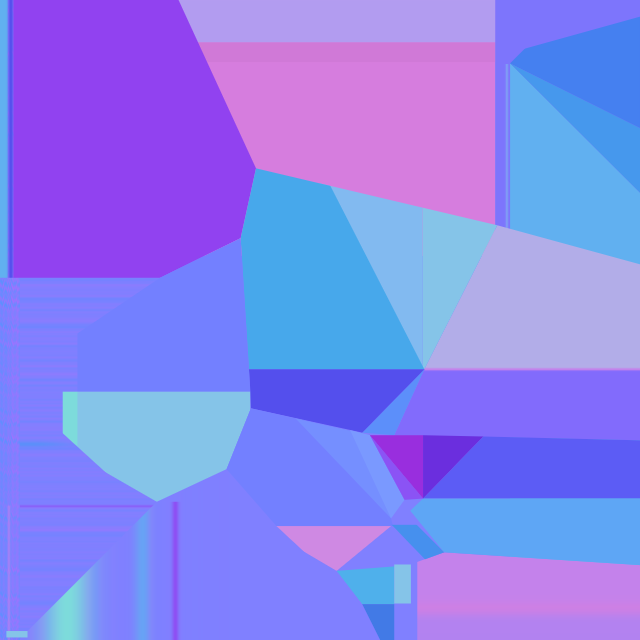
A WebGL 1 fragment shader for this texture map:

```glsl
precision highp float;
// Flat-shaded facets in violet, blue and pink over streaked periwinkle.
uniform vec2 u_resolution;

// Palette
const vec3 PERIWINKLE = vec3(.5, .5, 1), SOFT_BLUE = vec3(.45, .5, 1),
  PURPLE = vec3(.57, .26, .94), MAGENTA = vec3(.6, .18, .87),
  DEEP_VIOLET = vec3(.42, .18, .87), VIOLET = vec3(.51, .42, .99),
  INDIGO = vec3(.33, .31, .93), ULTRAMARINE = vec3(.36, .36, .96),
  PINK = vec3(.84, .49, .87), ORCHID = vec3(.77, .51, .92),
  LILAC = vec3(.7, .61, .94), LAVENDER = vec3(.7, .68, .91),
  AZURE = vec3(.28, .66, .92), ROYAL = vec3(.27, .5, .94),
  CORNFLOWER = vec3(.36, .56, .98), SKY = vec3(.38, .69, .94),
  PALE_BLUE = vec3(.51, .73, .94), AQUA = vec3(.52, .77, .91),
  MINT = vec3(.49, .86, .86);

// Corners of the facets
const vec2 PEAK = vec2(.4, .737), WAIST = vec2(.376, .628), HEM = vec2(.25, .566),
  SHELF = vec2(.389, .423), KNEE = vec2(.392, .362), HIP = vec2(.354, .267),
  BOWL = vec2(.245, .216), VALLEY = vec2(.777, .648), EAVE = vec2(1, .587),
  HUB = vec2(.663, .423), FAN = vec2(.797, .901), NOTCH = vec2(.578, .32),
  TIP = vec2(.661, .221), KNOT = vec2(.611, .19), PROW = vec2(.694, .137),
  WING = vec2(1, .117), CHIN = vec2(.641, .202), KEEL = vec2(.526, .108),
  SOLE = vec2(.566, .324), BEND = vec2(.475, .138), STEM = vec2(.566, .056),
  RIM = vec2(.165, .262), HINGE = vec2(.755, .318), PLEAT = vec2(.632, .219);

const float STREAK_GAIN = .14;

vec2 p;
float px;
vec3 col;

float hash(float n) { return fract(sin(n * 127.1) * 4375.85) * 2. - 1.; }

// One-dimensional gradient noise
float noise(float x) {
  float i = floor(x), f = x - i;
  return mix(hash(i) * f, hash(i + 1.) * (f - 1.), f * f * (3. - 2. * f));
}

// Smoothed masks
float edge(float d) { return clamp(d / px + .5, 0., 1.); }
float above(float h) { return edge(p.y - h); }
float under(float h) { return edge(h - p.y); }
float rightOf(float v) { return edge(p.x - v); }
float leftOf(float v) { return edge(v - p.x); }
float glow(float d, float w) { return exp(-d * d / (w * w)); }

// Left side of the line from a to b
float side(vec2 a, vec2 b) {
  vec2 e = normalize(b - a), q = p - a;
  return edge(e.x * q.y - e.y * q.x);
}

float tri(vec2 a, vec2 b, vec2 c) { return side(a, b) * side(b, c) * side(c, a); }

float quad(vec2 a, vec2 b, vec2 c, vec2 d) {
  return side(a, b) * side(b, c) * side(c, d) * side(d, a);
}

float box(float l, float b, float r, float t) {
  return rightOf(l) * above(b) * leftOf(r) * under(t);
}

void paint(vec3 c, float mask) { col = mix(col, c, mask); }

void streaks() {
  float low = side(BOWL, vec2(.052, .023)), high = (1. - low) * leftOf(.25);
  float rows = noise(p.y * 95.) + .6 * noise(p.y * 230.);
  float fade = 1. - smoothstep(.2, .36, p.x);
  col = PERIWINKLE + vec3(1, -.3, -.1) * STREAK_GAIN * fade * mix(rows, noise(p.x * 70.), low);
  paint(CORNFLOWER, high * glow(p.y - .306, .005) * (1. - smoothstep(.05, .15, p.x)));
  paint(PURPLE, high * .5 * glow(p.y - .209, .002));
  low *= under(.216);
  paint(MINT, low * glow(p.x - .105, .038));
  paint(SKY, low * .7 * glow(p.x - .223, .013));
  paint(PURPLE, low * .8 * glow(p.x - .274, .005));
  // Worn strip at the left border
  float grain = noise(p.x * 170.) + noise(p.y * 150. + 3. * noise(p.x * 300.));
  paint(PERIWINKLE + vec3(.22, -.1, 0) * grain, leftOf(.031));
  paint(ORCHID, .5 * glow(p.x - .014, .002) * under(.21));
  paint(AQUA, box(.01, .004, .043, .014));
}

void upperFacets() {
  paint(PINK, box(.27, .6, .774, 1.));
  paint(PINK * .97, box(.27, .903, .774, .934));
  paint(LILAC, box(.27, .934, .774, 1.));
  paint(SKY, box(0., .566, .012, 1.));
  paint(INDIGO, above(.566) * glow(p.x - .017, .004));
  paint(PURPLE, above(.566) * rightOf(.021) * side(HEM, WAIST)
    * side(WAIST, PEAK) * side(PEAK, vec2(.279, 1)));
  // Fan at the top right
  paint(VIOLET + vec3(-.02, .04, 0), box(.774, .6, 1., 1.));
  paint(PALE_BLUE, .6 * glow(p.x - .792, .002) * box(.774, .6, .797, .9));
  vec2 rib = vec2(1, .699), ridge = vec2(1, .8);
  paint(SKY, rightOf(FAN.x) * side(rib, FAN));
  paint(mix(AZURE, ROYAL, .4), tri(FAN, rib, ridge));
  paint(ROYAL, quad(FAN, ridge, vec2(1, .974), vec2(.82, .924)));
}

void middleFacets() {
  paint(LAVENDER, quad(HUB, vec2(1, HUB.y), EAVE, VALLEY));
  float roof = side(VALLEY, PEAK) * above(HUB.y);
  paint(AQUA, roof * rightOf(.66) * side(HUB, VALLEY));
  paint(PALE_BLUE, roof * leftOf(.66) * rightOf(.5));
  paint(AZURE, roof * side(HUB, vec2(.516, .71)) * side(PEAK, WAIST) * side(WAIST, SHELF));
  vec2 heel = vec2(.616, .32);
  paint(VIOLET, quad(heel, vec2(1, .312), vec2(1, HUB.y), HUB));
  paint(ORCHID, glow(p.y - HUB.y, .002) * rightOf(HUB.x));
  paint(CORNFLOWER, tri(HUB, SOLE, heel));
  paint(INDIGO, quad(KNEE, SOLE, HUB, SHELF));
  // Shield on the left
  paint(SOFT_BLUE, side(SHELF, WAIST) * rightOf(.121) * above(.388)
    * side(HEM, vec2(.121, .479)) * side(WAIST, HEM));
  paint(mix(MINT, AQUA, rightOf(.121)), box(.098, .2, .391, .388) * side(HIP, KNEE)
    * side(BOWL, HIP) * side(RIM, BOWL) * side(vec2(.098, .323), RIM));
}

void lowerFacets() {
  vec2 cheek = vec2(.432, .178);
  paint(SOFT_BLUE, side(HIP, cheek) * above(.178) * side(KNOT, NOTCH)
    * side(NOTCH, KNEE) * side(KNEE, HIP));
  paint(SOFT_BLUE + vec3(.01, .06, 0), tri(vec2(.462, .346), KNOT, NOTCH));
  paint(SOFT_BLUE + vec3(.03, .1, 0), quad(vec2(.547, .328), KNOT, PLEAT, NOTCH));
  paint(mix(PURPLE, VIOLET, .4), tri(NOTCH, PLEAT, TIP));
  paint(MAGENTA, side(NOTCH, TIP) * box(.57, .22, .661, .32));
  paint(ULTRAMARINE, quad(TIP, vec2(1, TIP.y), vec2(1, .312), HINGE));
  paint(DEEP_VIOLET, tri(TIP, HINGE, vec2(TIP.x, .32)));
  // Slabs at the lower right
  vec3 slab = mix(LILAC - vec3(0, .1, 0), ORCHID, smoothstep(.025, .055, p.y));
  slab = mix(slab, PINK, .5 * glow(p.y - .05, .01));
  paint(slab, rightOf(.652) * side(WING, PROW) * side(PROW, vec2(.652, .122)));
  paint(SKY - vec3(.01, .04, -.02), under(TIP.y) * side(PROW, WING)
    * side(CHIN, PROW) * side(TIP, CHIN));
  paint(mix(AZURE, ROYAL, .6), quad(vec2(.612, .18), vec2(.664, .126), PROW, vec2(.651, .18)));
  // Pink wedge and the cyan stub beneath
  paint(mix(PINK, ORCHID, .4) + vec3(0, .04, 0), under(.178)
    * side(KEEL, vec2(.611, .178)) * side(cheek, BEND) * side(BEND, KEEL));
  float stub = side(vec2(.616, .115), KEEL) * leftOf(.616);
  paint(SKY - vec3(.07, 0, .02), stub * above(STEM.y) * side(KEEL, STEM));
  paint(ROYAL * .96, stub * under(STEM.y) * side(STEM, vec2(.594, 0)));
  paint(AQUA, box(.616, .057, .642, .118));
}

void main() {
  p = gl_FragCoord.xy / u_resolution;
  px = 1. / min(u_resolution.x, u_resolution.y);
  streaks();
  upperFacets();
  middleFacets();
  lowerFacets();
  gl_FragColor = vec4(clamp(col, 0., 1.), 1);
}
```
